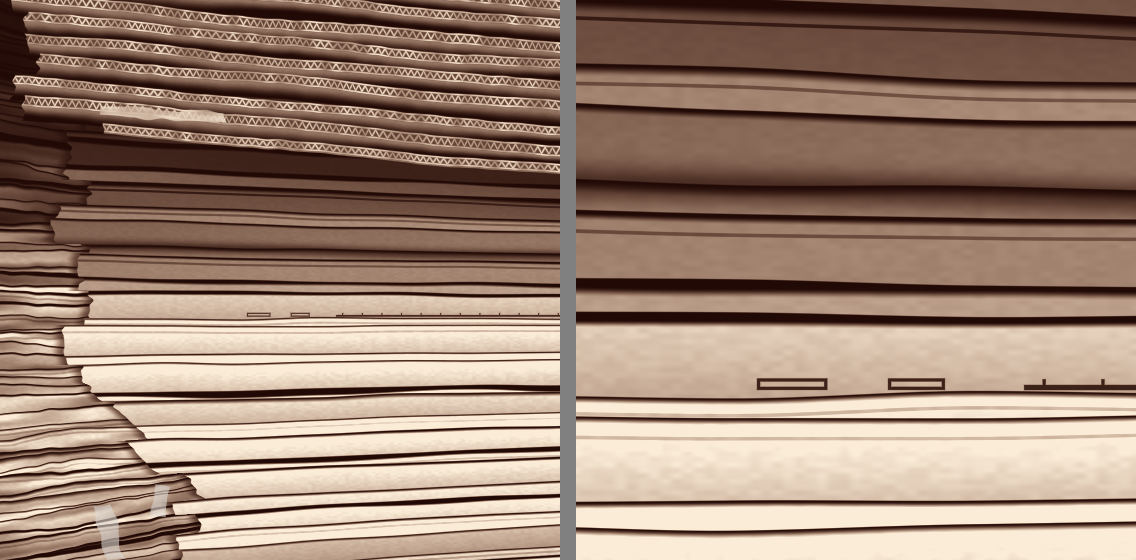
Left: the whole. Right: its middle third, enlarged.
Give the GLSL for this texture, as a Shadertoy shader.

```glsl
// A pile of flattened cardboard: fluted sheet edges fan across the top, folded
// sheets fill the right and ragged flaps the left. Each pile is a row of
// jittered layers painted from top to bottom as one tone, coloured at the end.

float hash(vec2 p) {
    return fract(sin(dot(p, vec2(127.1, 311.7))) * 43758.5453);
}

float noise(vec2 p) {
    vec2 i = floor(p), f = fract(p);
    f = f * f * (3.0 - 2.0 * f);
    return mix(mix(hash(i), hash(i + vec2(1, 0)), f.x),
               mix(hash(i + vec2(0, 1)), hash(i + vec2(1, 1)), f.x), f.y);
}

// Dark brown through tan to cream
vec3 cardboard(float tone) {
    float t = clamp(tone, 0.0, 1.0);
    return mix(vec3(0.13, 0.04, 0.025), vec3(0.98, 0.925, 0.845), t)
         - t * (1.0 - t) * vec3(-0.12, 0.08, 0.18);
}

// Alternating wide and narrow sheets; returns tone, and the sheet number in id
float foldedStack(vec2 p, float v, float pitch, float wobble, float seed, float aa, out float id) {
    float tone = 0.0, base = floor(v / pitch);
    id = base;
    for (int k = 2; k >= 0; k--) {
        float i = base + float(k);
        float odd = mod(i, 2.0);
        float h = hash(vec2(i, seed));
        float top = i + 0.35 * odd + 0.36 * (h - 0.5)
                  + wobble * (noise(vec2(p.x * 7.0, i * 5.3 + seed)) - 0.5);
        float d = top * pitch - v;
        // Shadowed crease, lit shoulder, then a slow fall-off
        float open = 0.4 + 1.2 * noise(vec2(p.x * 5.0, i * 2.3 + seed));
        float gap = 0.0012 + 0.008 * open * pow(hash(vec2(i, seed + 3.0)), 3.0);
        float light = mix(1.16, 0.49, smoothstep(0.43, 0.68, p.y));
        light -= 0.40 * pow(hash(vec2(i, seed + 7.0)), 2.0) + 0.10 * odd;
        light *= 1.06 - 6.0 * d;
        // Thin ply line under the shoulder of some sheets
        float ply = 1.0 - smoothstep(0.0006, 0.0006 + 1.6 * aa, abs(d - gap - 0.007 - 0.003 * h));
        light -= 0.25 * ply * step(0.6, hash(vec2(i, seed + 9.0)));
        float soft = 0.003 + 0.007 * pow(hash(vec2(i, seed + 13.0)), 3.0);
        float sheet = mix(0.0, light, smoothstep(gap - 0.001, gap + soft, d));
        tone = mix(tone, sheet, smoothstep(-aa, aa, d));
        if (d > 0.0) id = i;
    }
    return tone;
}

// Cross-section of a fluted board, d below its top edge
float flutedEdge(float x, float d, float thick, float seed, float aa) {
    float phase = x / 0.0125 + 2.0 * noise(vec2(x * 9.0, seed));
    float wave = abs(fract(phase) - 0.5) * 4.0 - 1.0;
    float flute = abs(d - thick * 0.5 - wave * thick * 0.30) / 2.2;
    float liner = min(abs(d - 0.0018), abs(d - thick + 0.0018)) - 0.0004;
    float ink = 1.0 - smoothstep(0.0013 - aa, 0.0013 + aa, min(flute, liner));
    return mix(0.27, 0.55 + 0.42 * noise(vec2(x * 60.0, seed)), ink);
}

// Coverage of a turned rectangle
float strip(vec2 p, vec2 centre, vec2 halfSize, float angle, float aa) {
    float c = cos(angle), s = sin(angle);
    vec2 q = abs(mat2(c, -s, s, c) * (p - centre)) - halfSize;
    return 1.0 - smoothstep(-aa, aa, max(q.x, q.y));
}

void mainImage(out vec4 fragColor, in vec2 fragCoord) {
    vec2 p = fragCoord / iResolution.xy;
    float aa = 0.8 / iResolution.y;

    // Ragged flaps on the left
    float id;
    float flapV = p.y + p.x * 0.5 * (p.y - 0.46)
                + 0.010 * (noise(p * vec2(8.0, 9.0)) - 0.5)
                + 0.004 * (noise(p * vec2(45.0, 30.0)) - 0.5);
    float flaps = foldedStack(p, flapV, 0.019, 0.8, 40.0, aa, id);
    flaps *= 0.50 + 0.60 * noise(vec2(p.x * 12.0, flapV * 80.0));

    // Folded sheets on the right, fanning about mid height
    float sheetV = p.y + (p.x - 1.0) * 0.16 * (p.y - 0.43);
    float sheets = foldedStack(p, sheetV - 0.027, 0.029, 0.18, 11.0, aa, id);
    float hollow = (sheetV - 0.541 - 0.004 * noise(vec2(p.x * 4.0, 3.0))) / 0.010;
    sheets *= 1.0 - 0.65 * exp(-hollow * hollow);
    float start = 0.13 + 0.22 * smoothstep(0.36, 0.06, p.y)
                + 0.07 * (hash(vec2(id, 5.0)) - 0.5)
                + 0.014 * (noise(p * vec2(20.0, 110.0)) - 0.5);
    flaps *= 1.0 - 0.6 * smoothstep(start - 0.025, start, p.x);
    float tone = mix(flaps, sheets, smoothstep(-aa, aa, p.x - start));

    // Printed rule with ticks, and two brackets
    float rule = strip(p, vec2(0.80, 0.436), vec2(0.20, 0.0016), 0.0, aa);
    rule = max(rule, strip(vec2(fract(p.x / 0.035) * 0.035, p.y), vec2(0.017, 0.438), vec2(0.001, 0.003), 0.0, aa)
                     * step(0.6, p.x));
    for (int k = 0; k < 2; k++) {
        vec2 c = vec2(0.462 + 0.074 * float(k), 0.438), r = vec2(0.021 - 0.004 * float(k), 0.0035);
        rule = max(rule, strip(p, c, r, 0.0, aa) - strip(p, c, r - 0.002, 0.0, aa));
    }
    tone = mix(tone, 0.04, 0.9 * rule);

    // Shade cast by the upper boards
    float boardV = p.y + 0.09 * p.x + 0.006 * (noise(vec2(p.x * 5.0, 2.0)) - 0.5);
    tone *= mix(1.0, 0.5, smoothstep(0.66, 0.78, boardV));
    tone *= mix(1.0, 0.25, smoothstep(0.81, 0.88, p.y));

    // Fluted boards, each over its dim face
    for (int k = 8; k >= 0; k--) {
        float i = float(k), h = hash(vec2(i, 21.0));
        float bend = 0.009 * (noise(vec2(p.x * 4.0, i * 3.7)) - 0.5)
                   + 0.002 * (noise(vec2(p.x * 40.0, i)) - 0.5);
        float d = 0.797 + 0.037 * i + 0.008 * (h - 0.5) + bend - boardV;
        float thick = 0.016 + 0.007 * hash(vec2(i, 9.0));
        float left = (k == 0 ? 0.175 : 0.015 + 0.05 * h) + 0.012 * noise(vec2(p.y * 90.0, i));
        float fade = 0.010 + 0.020 * noise(vec2(p.x * 4.0, i * 4.1));
        float face = mix(0.50, 0.0, smoothstep(0.0, fade, d - thick));
        float board = mix(flutedEdge(p.x, d, thick, i, aa), face, smoothstep(-aa, aa, d - thick));
        float depth = k == 0 ? thick + 0.002 : 0.046;
        float cover = smoothstep(-aa, aa, d) * smoothstep(-aa, aa, depth - d);
        tone = mix(tone, board, cover * smoothstep(-aa, aa, p.x - left));
    }

    // Paper grain, torn paper and tape
    tone *= 0.96 + 0.08 * noise(p * vec2(150.0, 300.0));
    vec3 color = cardboard(tone);
    vec2 torn = p + 0.012 * (vec2(noise(p * 45.0), noise(p * 38.0 + 9.0)) - 0.5);
    float scrap = strip(torn, vec2(0.29, 0.795), vec2(0.11, 0.009), -0.06, aa);
    color = mix(color, cardboard(0.65 + 0.35 * noise(p * vec2(30.0, 90.0))), 0.85 * scrap);
    float tape = strip(torn, vec2(0.193, 0.05), vec2(0.016, 0.05), 0.2, aa)
               + strip(torn, vec2(0.285, 0.108), vec2(0.013, 0.025), -0.1, aa);
    color = mix(color, vec3(0.86, 0.84, 0.82), 0.6 * tape);
    fragColor = vec4(color, 1.0);
}
```
